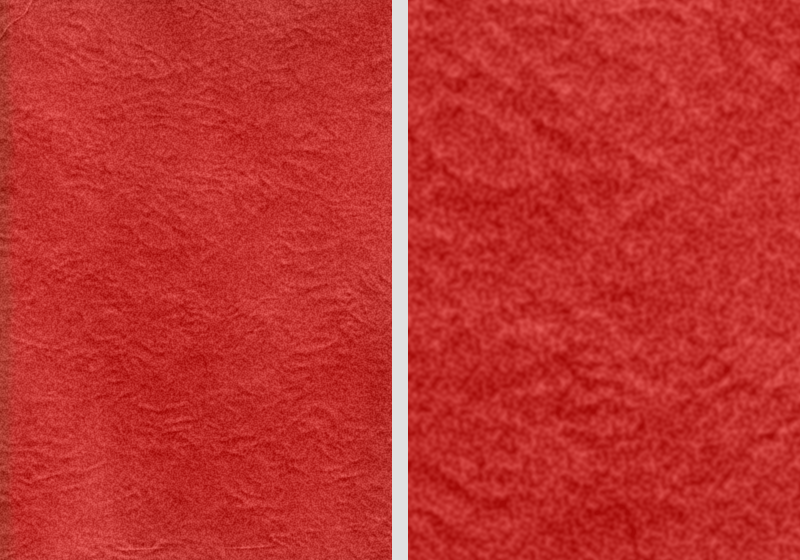
Left: the whole. Right: its middle third, enlarged.
Reproduce this texture procedurally as a WebGL 2 fragment shader.

```glsl
#version 300 es
precision highp float;
// Worn red embossed card with a leather-like skin of broken, slanting wrinkles.
// Warped gradient noise forms the relief, lit from above; broad tone patches,
// fine paper grain, a browned left edge and a few fold lines lie over it.

#define DEEP_RED vec3(0.69, 0.098, 0.088)
#define LIGHT_RED vec3(0.82, 0.255, 0.243)
#define WORN_RED vec3(0.742, 0.235, 0.216)
#define SPINE_BROWN vec3(0.62, 0.22, 0.16)
#define WRINKLE_FREQ vec2(15.0, 30.0)
#define WRINKLE_SHARPNESS 30.0
#define RELIEF_CONTRAST 0.85
#define GRAIN_CONTRAST 0.85
#define GRAIN_FREQ 290.0
#define PATCH_CONTRAST 0.52
#define LIGHT_STEP vec2(0.0008, 0.0022)

uniform vec2 u_resolution;
out vec4 fragColor;

vec2 gradientAt(vec2 cell) {
  vec3 h = fract(cell.xyx * vec3(0.1031, 0.1030, 0.0973));
  h += dot(h, h.yzx + 33.33);
  float angle = 6.2832 * fract((h.x + h.y) * h.z);
  return vec2(cos(angle), sin(angle));
}

// Gradient noise, roughly -0.7 to 0.7
float noise(vec2 p) {
  p += 71.0;
  vec2 i = floor(p), f = fract(p);
  vec2 w = f * f * f * (f * (f * 6.0 - 15.0) + 10.0);
  vec2 x = vec2(1.0, 0.0);
  float low = mix(dot(gradientAt(i), f), dot(gradientAt(i + x), f - x), w.x);
  float high = mix(dot(gradientAt(i + x.yx), f - x.yx),
                   dot(gradientAt(i + x.xx), f - x.xx), w.x);
  return mix(low, high, w.y);
}

float fbm(vec2 p) {
  float sum = 0.0, amplitude = 1.0;
  for (int i = 0; i < 4; i++) {
    sum += amplitude * noise(p);
    p = mat2(1.6, 1.2, -1.2, 1.6) * p + 13.7;
    amplitude *= 0.5;
  }
  return sum;
}

// Narrow ridges along one slant, broken into patches
float wrinkles(vec2 p, float slant, vec2 freq, float seed) {
  vec2 along = vec2(cos(slant), sin(slant));
  vec2 q = vec2(dot(p, along), dot(p, vec2(-along.y, along.x)));
  float n = noise(q * freq + seed);
  float here = smoothstep(-0.2, 0.35, noise(p * vec2(9.0, 13.0) + seed * 1.7));
  return here * exp(-WRINKLE_SHARPNESS * n * n);
}

float relief(vec2 p) {
  p += 0.020 * vec2(noise(p * 9.0), noise(p * 9.0 + 40.0));
  p += 0.006 * vec2(noise(p * 38.0), noise(p * 38.0 + 20.0));
  float h = 0.28 * fbm(p * vec2(20.0, 34.0));
  for (int i = 0; i < 4; i++) {
    float k = float(i);
    float slant = 0.55 - 0.36 * k;
    h += (0.9 - 0.12 * k) * wrinkles(p, slant, WRINKLE_FREQ * (1.0 + 0.2 * k), 17.3 * k + 5.0);
  }
  return h;
}

// Raised fold: bright on the line, dark just below
float fold(float d) {
  return exp(-pow(d / 0.0018, 2.0)) - 0.7 * exp(-pow((d + 0.0035) / 0.0022, 2.0));
}

void main() {
  vec2 p = gl_FragCoord.xy / u_resolution.y;
  float width = u_resolution.x / u_resolution.y;
  vec2 edge = min(p, vec2(width, 1.0) - p);

  // Broad patches, paler toward the rim
  float rim = exp(-min(edge.x, edge.y) / 0.045);
  float tone = 0.40 + PATCH_CONTRAST * fbm(p * vec2(3.2, 2.3) + 3.0);
  tone += 0.16 * rim + 0.14 * exp(-pow((p.x - 0.10) / 0.09, 2.0));
  tone += 0.24 * fbm(p * 26.0 + 9.0);

  // Relief lit from above
  float slope = relief(p - LIGHT_STEP) - relief(p + LIGHT_STEP);
  slope = slope / (1.0 + 0.5 * abs(slope));
  tone += RELIEF_CONTRAST * slope;

  // Paper grain, turned off the pixel grid
  vec2 g = mat2(0.8, 0.6, -0.6, 0.8) * p * GRAIN_FREQ;
  float grain = noise(g) + 0.7 * noise(g.yx * 0.47 + 31.0);
  tone += GRAIN_CONTRAST * grain;

  // Folds at the foot and the upper left corner
  float foot = p.y - 0.022 - 0.014 * noise(vec2(p.x * 7.0, 2.0));
  float broken = smoothstep(-0.1, 0.3, noise(vec2(p.x * 10.0, 6.0)));
  tone += 0.7 * broken * fold(foot);
  float corner = dot(p - vec2(0.0, 0.935), vec2(-0.72, 0.69)) + 0.008 * noise(p * 25.0);
  tone += 0.7 * fold(corner);

  // Color, with wear along the rim and top and browning on the left
  vec3 color = mix(DEEP_RED, LIGHT_RED, clamp(tone, -0.4, 1.6));
  float wear = 0.5 * rim + 0.3 * smoothstep(0.65, 1.0, p.y) + 0.4 * noise(p * 5.0 + 50.0);
  vec3 worn = WORN_RED + 0.15 * (tone - 0.5);
  color = mix(color, worn, clamp(wear, 0.0, 0.8));
  float ragged = p.x + 0.010 * fbm(p * vec2(20.0, 14.0));
  float spine = 1.0 - smoothstep(0.004, 0.032, ragged);
  color = mix(color, SPINE_BROWN + 0.14 * (tone - 0.5), 0.65 * spine);
  fragColor = vec4(color, 1.0);
}
```
